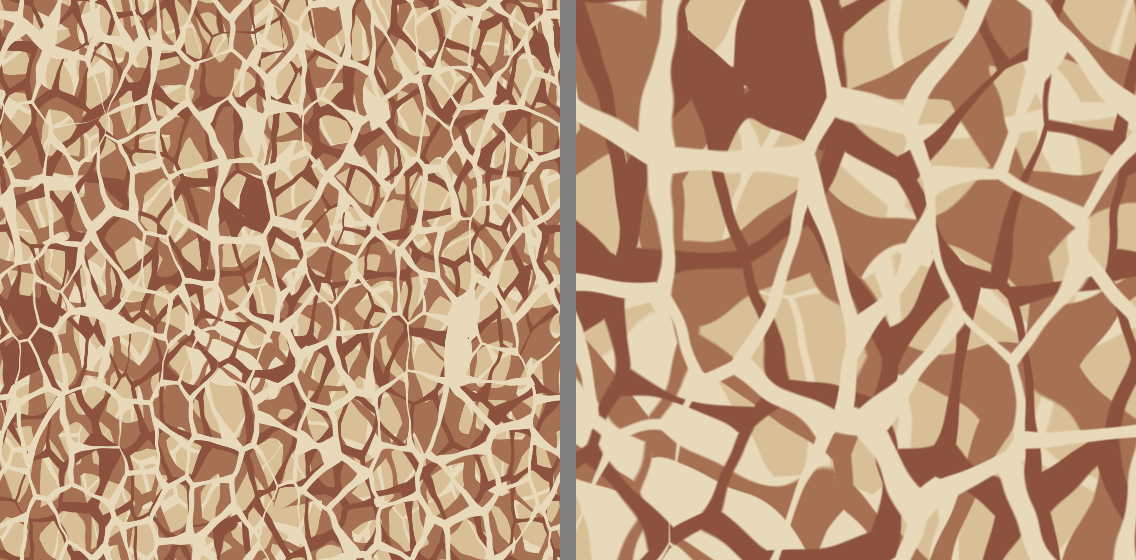
Left, the full canvas; right, a detail of the centre.
This pattern is drawn by a three.js fragment shader. Its source:

```glsl
// Dry-brush camouflage: four webs of flat earth colour laid over a tan ground.
// Each web is the border zone of a stretched, warped cellular pattern whose
// band width swells and fades with gradient noise. Every lattice wraps.

varying vec2 vUv;

const vec3 CREAM = vec3(0.91, 0.85, 0.73);
const vec3 TAN   = vec3(0.85, 0.75, 0.59);
const vec3 CLAY  = vec3(0.65, 0.44, 0.32);
const vec3 UMBER = vec3(0.55, 0.32, 0.24);

const float EDGE_SOFTNESS = 0.001; // half width of an edge, in canvas units

vec2 hash2(vec2 cell, float seed) {
  vec3 q = fract(cell.xyx * vec3(0.1031, 0.1030, 0.0973) + seed * 0.137);
  q += dot(q, q.yzx + 33.33);
  return fract((q.xx + q.yz) * q.zy);
}

// Contribution of one lattice corner of the gradient noise
float cornerSlope(vec2 corner, vec2 offset, vec2 period, float seed) {
  float angle = 6.2832 * hash2(mod(corner, period), seed).x;
  return dot(vec2(cos(angle), sin(angle)), offset);
}

// Gradient noise that repeats after one canvas
float wrapNoise(vec2 uv, vec2 period, float seed) {
  vec2 p = uv * period;
  vec2 i = floor(p);
  vec2 f = p - i;
  vec2 u = f * f * f * (f * (f * 6.0 - 15.0) + 10.0);
  vec2 e = vec2(1.0, 0.0);
  float low = mix(cornerSlope(i, f, period, seed),
                  cornerSlope(i + e.xy, f - e.xy, period, seed), u.x);
  float high = mix(cornerSlope(i + e.yx, f - e.yx, period, seed),
                   cornerSlope(i + e.xx, f - e.xx, period, seed), u.x);
  return mix(low, high, u.y);
}

// Broad sway tilts the cells, fine ripple roughens their outlines
vec2 warp(vec2 uv, float seed) {
  vec2 sway = vec2(wrapNoise(uv, vec2(5.0), seed + 1.0),
                   wrapNoise(uv, vec2(5.0), seed + 2.0));
  vec2 ripple = vec2(wrapNoise(uv, vec2(30.0), seed + 3.0),
                     wrapNoise(uv, vec2(30.0), seed + 4.0));
  return uv + sway * vec2(0.05, 0.025) + ripple * 0.005;
}

// Coverage of the band between neighbouring cells; width is in cell units
float web(vec2 uv, vec2 cells, float width, float seed) {
  vec2 p = warp(uv, seed) * cells;
  vec2 home = floor(p);
  vec2 nearest = vec2(9.0);
  vec2 second = vec2(9.0);
  for (int y = -2; y <= 2; y++) {
    for (int x = -2; x <= 2; x++) {
      vec2 cell = home + vec2(float(x), float(y));
      vec2 toSeed = cell + hash2(mod(cell, cells), seed) - p;
      float d = dot(toSeed, toSeed);
      if (d < dot(nearest, nearest)) {
        second = nearest;
        nearest = toSeed;
      } else if (d < dot(second, second)) {
        second = toSeed;
      }
    }
  }
  float gap = length(second) - length(nearest);
  float swell = 1.0 + 1.6 * wrapNoise(uv, vec2(9.0, 7.0), seed + 5.0);

  // Divide by the slope of the gap so that the edge is equally sharp everywhere
  vec2 slope = (normalize(nearest) - normalize(second)) * cells;
  float inside = (width * swell - gap) / max(length(slope), 2.0);
  return smoothstep(-EDGE_SOFTNESS, EDGE_SOFTNESS, inside);
}

void main() {
  vec3 color = TAN;
  color = mix(color, CREAM, web(vUv, vec2(15.0, 10.0), 0.085, 11.0));
  color = mix(color, CLAY,  web(vUv, vec2(14.0, 9.0),  0.215, 23.0));
  color = mix(color, UMBER, web(vUv, vec2(16.0, 10.0), 0.120, 37.0));
  color = mix(color, CREAM, web(vUv, vec2(15.0, 10.0), 0.100, 53.0));
  gl_FragColor = vec4(color, 1.0);
}
```
